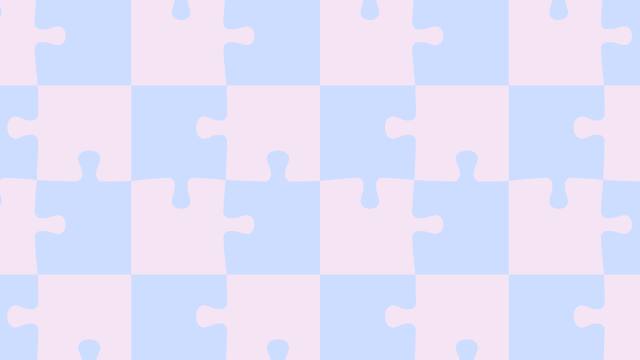
Write a Shadertoy shader that draws this pattern.

```glsl
// A two-colour checkerboard of jigsaw pieces. Every second grid line is straight;
// the others carry one tab per cell, wide and narrow in turn. A point's colour
// is the parity of the lines it lies beyond, averaged over subpixel samples.

// Half-width of a tab at height h above the edge, lift above the wavy baseline.
float tabHalfWidth(float h, float lift, float neck, float bulge, float tip) {
    float body = mix(neck, bulge, smoothstep(0.08, 0.23, h));
    float cap = clamp((h - 0.22) / (tip - 0.22), 0.0, 1.0);
    float u = 1.0 - clamp(lift / 0.07, 0.0, 1.0);
    float fillet = 0.07 * (1.0 - sqrt(1.0 - u * u));
    return body * pow(1.0 - pow(cap, 2.2), 1.0 / 2.2) + fillet;
}

// True on the negative side of a jigsaw edge. "along" runs from 0 at the
// crossing of two jigsaw lines to 1 at the straight line.
bool belowEdge(float along, float across, bool wide) {
    float h = wide ? across : -across;
    float lean = wide ? -0.0105 : 0.0105;
    float dip = wide ? 0.0115 : 0.032;
    float lift = h - lean * along + dip * sin(3.14159 * along);

    float center = wide ? 0.555 : 0.472;
    float tip = wide ? 0.312 : 0.305;
    float halfWidth = wide ? tabHalfWidth(h, lift, 0.075, 0.118, tip)
                           : tabHalfWidth(h, lift, 0.068, 0.099, tip);
    bool inTab = h < tip && abs(along - center) < halfWidth;
    return (lift < 0.0 || inTab) == wide;
}

// Signed offset from the nearest line of a family spaced two cells apart.
float offsetFrom(float x, float line) {
    return mod(x - line + 1.0, 2.0) - 1.0;
}

bool isPink(vec2 p) {
    float fromVertical = offsetFrom(p.x, 1.0);
    float fromStraight = offsetFrom(p.x, 0.0);
    float fromHorizontal = offsetFrom(p.y, 0.0);
    bool right = belowEdge(abs(fromHorizontal), -fromVertical, fromHorizontal > 0.0);
    bool below = belowEdge(1.0 - abs(fromStraight), fromHorizontal, fromStraight < 0.0);
    return right != below;
}

void mainImage(out vec4 fragColor, in vec2 fragCoord) {
    const int GRID = 4;
    float pinkShare = 0.0;

    // Antialias with a regular grid of samples inside the pixel.
    for (int j = 0; j < GRID; j++) {
        for (int i = 0; i < GRID; i++) {
            vec2 jitter = (vec2(i, j) + 0.5) / float(GRID) - 0.5;
            vec2 p = (fragCoord + jitter - 0.5 * iResolution.xy) / (0.2622 * iResolution.y);
            pinkShare += isPink(p) ? 1.0 : 0.0;
        }
    }
    pinkShare /= float(GRID * GRID);

    vec3 blue = vec3(0.80, 0.867, 1.0);
    vec3 pink = vec3(0.961, 0.898, 0.957);
    fragColor = vec4(mix(blue, pink, pinkShare), 1.0);
}
```
